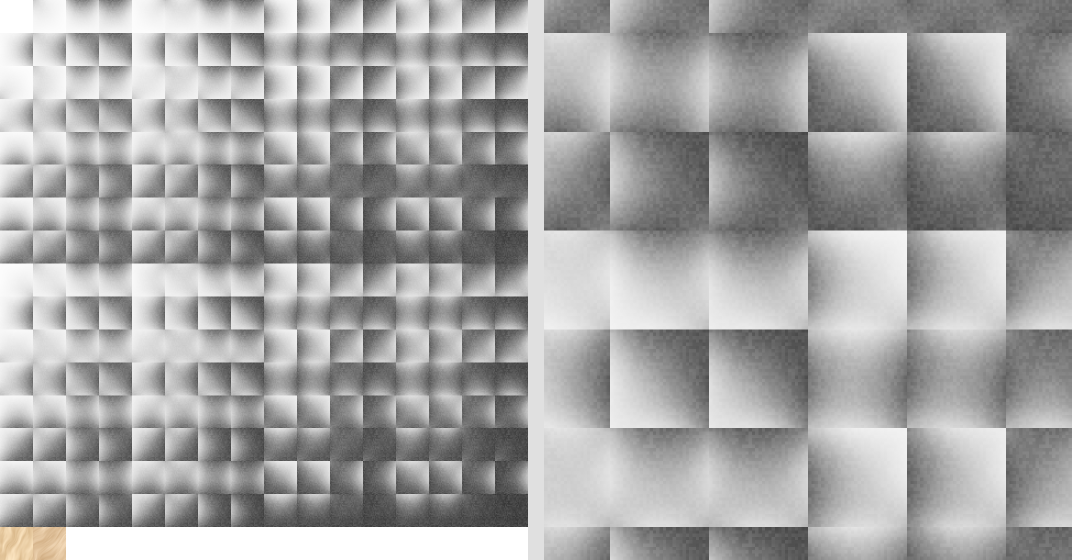
Left, the full canvas; right, a detail of the centre.
A Shadertoy shader for this pattern:

```glsl
const vec2 GRID = vec2(16.0, 17.0);
const float DARK_LEVEL = 0.27;
const float GRAIN_CELLS = 30.0;
const int SAMPLES = 2;

float hash(vec2 p) {
    vec3 q = fract(p.xyx * vec3(0.1031, 0.1030, 0.0973));
    q += dot(q, q.yzx + 33.33);
    return fract((q.x + q.y) * q.z);
}

float valueNoise(vec2 p) {
    vec2 cell = floor(p);
    vec2 f = fract(p);
    f = f * f * (3.0 - 2.0 * f);
    float low = mix(hash(cell), hash(cell + vec2(1.0, 0.0)), f.x);
    float high = mix(hash(cell + vec2(0.0, 1.0)), hash(cell + vec2(1.0)), f.x);
    return mix(low, high, f.y);
}

// Share of dark material, weighted by inverse cubed distance to 8 neighbours.
// Bits of the mask run NW, N, NE, W, E, SW, S, SE.
float darkShare(vec2 local, int mask) {
    float dark = 0.0;
    float total = 0.0;
    for (int i = 0; i < 9; i++) {
        if (i == 4) continue;
        int bit = i < 4 ? i : i - 1;
        vec2 neighbour = vec2(float(i % 3), float(i / 3)) - 0.5;
        float weight = pow(distance(local, neighbour), -3.0);
        dark += weight * float((mask >> bit) & 1);
        total += weight;
    }
    return dark / total;
}

vec3 blendTile(vec2 local, int mask) {
    float fine = hash(floor(local * GRAIN_CELLS));
    float soft = valueNoise(local * 12.0);
    float grain = 0.09 * (fine - 0.5) + 0.04 * (soft - 0.5);
    float share = darkShare(local, mask);
    return vec3(mix(1.0, DARK_LEVEL + grain, share));
}

// Pale timber: streaks follow a slanted, gently warped axis.
vec3 woodTile(vec2 local, float slant, vec3 base, float seed) {
    float warp = valueNoise(local * 3.0 + seed);
    float axis = local.x + slant * local.y + 0.25 * warp;
    float streak = valueNoise(vec2(axis * 11.0, local.y * 2.0) + seed);
    float fibre = valueNoise(vec2(axis * 26.0, local.y * 7.0) + seed * 2.0);
    float tone = 0.16 * (streak - 0.5) + 0.07 * (fibre - 0.5);
    return base + tone * vec3(0.7, 0.9, 1.1);
}

vec3 sheet(vec2 p) {
    vec2 tile = floor(p);
    vec2 local = fract(p);
    if (tile.y < 16.0) return blendTile(local, int(tile.y) * 16 + int(tile.x));
    if (tile.x < 1.0) return woodTile(local, 0.3, vec3(0.92, 0.81, 0.65), 3.0);
    if (tile.x < 2.0) return woodTile(local, 0.9, vec3(0.88, 0.76, 0.61), 17.0);
    return vec3(1.0);
}

void mainImage(out vec4 fragColor, in vec2 fragCoord) {
    // Average subsamples to smooth the tile borders.
    vec3 colour = vec3(0.0);
    for (int i = 0; i < SAMPLES * SAMPLES; i++) {
        vec2 step2 = vec2(float(i % SAMPLES), float(i / SAMPLES));
        vec2 offset = (step2 + 0.5) / float(SAMPLES) - 0.5;
        vec2 uv = (fragCoord + offset) / iResolution.xy;
        colour += sheet(vec2(uv.x, 1.0 - uv.y) * GRID);
    }
    fragColor = vec4(colour / float(SAMPLES * SAMPLES), 1.0);
}
```
